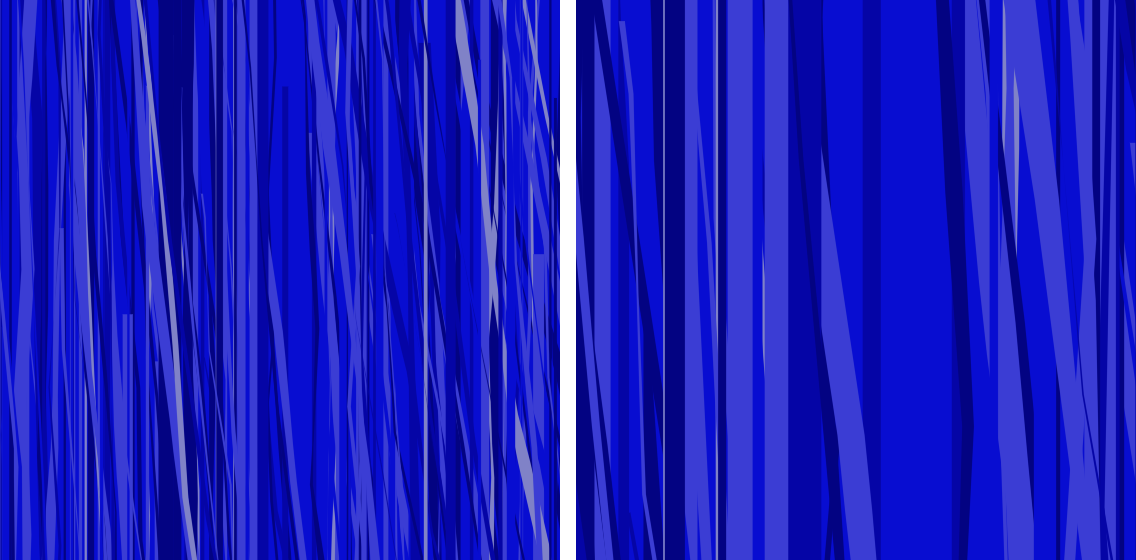
Left, the full canvas; right, a detail of the centre.
Reproduce this pattern procedurally as a Shadertoy shader.

```glsl
// Dense blue strands: straight verticals woven with bent, leaning, tapering blades.

const int STRAND_COUNT = 220;
const vec3 BLUE  = vec3(0.03, 0.05, 0.82);
const vec3 LIGHT = vec3(0.23, 0.24, 0.83);
const vec3 NAVY  = vec3(0.01, 0.01, 0.51);
const vec3 DEEP  = vec3(0.02, 0.02, 0.65);
const vec3 PALE  = vec3(0.50, 0.51, 0.78);

// Sine hash of a strand number and a property channel.
float hash(float id, float channel) {
    return fract(sin(id * 127.1 + channel * 311.7) * 43758.5453);
}

// Random values at even knots, joined by straight lines.
float polyline(float t, float id, float channel) {
    float knot = floor(t);
    return mix(hash(id, channel + knot), hash(id, channel + knot + 1.0), t - knot);
}

// Picks a colour by its share of the strands.
vec3 strandColour(float pick) {
    if (pick < 0.17) return BLUE;
    if (pick < 0.48) return LIGHT;
    if (pick < 0.74) return NAVY;
    if (pick < 0.92) return DEEP;
    return PALE;
}

// Coverage of one strand at p, with edges smoothed over the given width.
float strandMask(vec2 p, float id, float smoothing) {
    float anchor = mix(-0.1, 1.1, hash(id, 1.0));
    float width = mix(0.004, 0.020, pow(hash(id, 2.0), 2.0));
    float centre = anchor;

    // Leaning strands tilt more towards the right side of the canvas.
    if (hash(id, 3.0) > 0.42) {
        float slope = 0.04 - hash(id, 4.0) * mix(0.10, 0.30, clamp(anchor, 0.0, 1.0));
        float t = p.y * mix(2.5, 4.5, hash(id, 5.0)) + hash(id, 6.0);
        centre += slope * (p.y - 0.5) + 0.026 * (polyline(t, id, 20.0) - 0.5);
        width *= clamp(1.7 * polyline(t * 0.8, id, 40.0), 0.0, 1.2);
    }

    // Some strands begin below the top edge.
    float top = hash(id, 7.0) < 0.2 ? mix(0.3, 1.0, hash(id, 8.0)) : 2.0;
    float side = abs(p.x - centre) - 0.5 * width;
    float edge = max(side, p.y - top);
    float visible = smoothstep(0.0, smoothing, width);
    return visible * (1.0 - smoothstep(-0.5 * smoothing, 0.5 * smoothing, edge));
}

// Paints the strands over each other in turn.
vec3 paintStrands(vec2 p, float smoothing) {
    vec3 colour = BLUE;
    for (int i = 0; i < STRAND_COUNT; i++) {
        float id = float(i) + 1.0;
        float pick = fract(id * 0.618034);
        colour = mix(colour, strandColour(pick), strandMask(p, id, smoothing));
    }
    return colour;
}

void mainImage(out vec4 fragColor, in vec2 fragCoord) {
    vec2 p = fragCoord / iResolution.xy;
    float smoothing = 1.4 / iResolution.x;
    fragColor = vec4(paintStrands(p, smoothing), 1.0);
}
```
